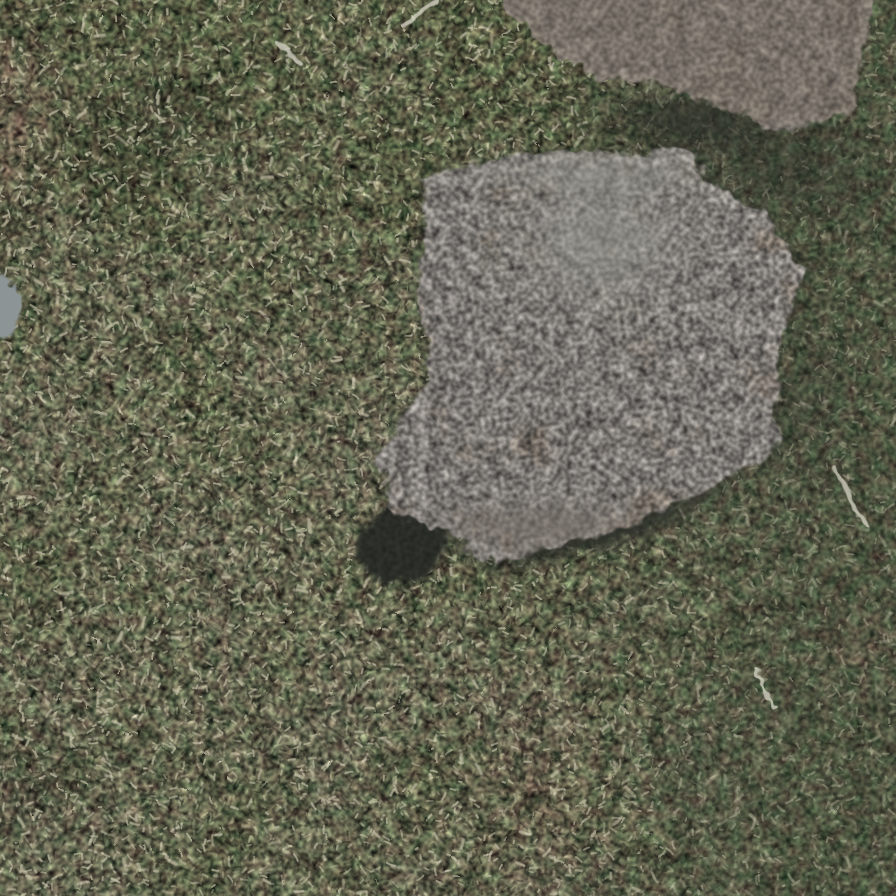
Reproduce this texture procedurally as a WebGL 2 fragment shader.

```glsl
#version 300 es
precision highp float;
uniform vec2 u_resolution;
out vec4 outColor;

const vec3 MOSS = vec3(.345, .365, .265);
const vec3 DRY = vec3(.415, .41, .335);
const vec3 SHADE = vec3(.29, .315, .24);
const vec3 STRAW = vec3(.75, .73, .635);
const vec3 SOIL = vec3(.42, .37, .31);
const vec3 HOLE = vec3(.165, .175, .155);
const vec3 STONE = vec3(.485, .47, .455);
const vec3 PALE = vec3(.565, .565, .54);
const vec3 BROWN = vec3(.455, .42, .38);
const vec3 TWIG = vec3(.8, .79, .73);
const float GRAIN_FREQ = 175.0;
const float GRASS_GRAIN = .72;
const float STONE_GRAIN = .56;
const float EDGE = .003;
const int BLADE_LAYERS = 4;
const int MAIN_COUNT = 15;
const int TOP_COUNT = 8;

// Outlines: main stone first, then the stone at the top border
const vec2 OUTLINE[23] = vec2[23](
  vec2(.475, .805), vec2(.573, .827), vec2(.768, .833), vec2(.80, .79), vec2(.853, .759),
  vec2(.896, .694), vec2(.87, .61), vec2(.865, .495), vec2(.71, .414), vec2(.553, .372),
  vec2(.50, .405), vec2(.436, .427), vec2(.423, .492), vec2(.482, .583), vec2(.469, .661),
  vec2(.53, 1.03), vec2(.612, .948), vec2(.664, .915), vec2(.729, .906), vec2(.807, .883),
  vec2(.866, .854), vec2(.95, .872), vec2(.98, 1.03));

vec3 hash3(vec2 p) {
  vec3 q = fract(p.xyx * vec3(.1031, .1030, .0973));
  q += dot(q, q.yxz + 33.33);
  return fract((q.xxy + q.yzz) * q.zyx);
}

float corner(vec2 cell, vec2 offset) {
  float a = 6.2832 * hash3(cell).x;
  return dot(vec2(cos(a), sin(a)), offset);
}

// Gradient noise
float noise(vec2 p) {
  vec2 i = floor(p), f = fract(p), e = vec2(1, 0);
  vec2 u = f * f * f * (f * (f * 6.0 - 15.0) + 10.0);
  return mix(mix(corner(i, f), corner(i + e, f - e), u.x),
    mix(corner(i + e.yx, f - e.yx), corner(i + 1.0, f - 1.0), u.x), u.y);
}

// Each octave is turned to hide the lattice
float fbm(vec2 p) {
  float sum = 0.0, amp = 1.0;
  for (int i = 0; i < 4; i++) {
    sum += amp * noise(p);
    p = mat2(1.62, 1.22, -1.22, 1.62) * p + 17.3;
    amp *= .6;
  }
  return sum;
}

float segment(vec2 p, vec2 a, vec2 b) {
  vec2 d = b - a;
  return length(p - a - d * clamp(dot(p - a, d) / dot(d, d), 0.0, 1.0));
}

// Signed distance to one run of outline points, negative inside
float polygon(vec2 p, int first, int count) {
  float d = 10.0, side = 1.0;
  for (int i = 0; i < count; i++) {
    vec2 a = OUTLINE[first + i], b = OUTLINE[first + (i + 1) % count];
    d = min(d, segment(p, a, b));
    if ((a.y > p.y) != (b.y > p.y) && p.x < a.x + (b.x - a.x) * (p.y - a.y) / (b.y - a.y)) side = -side;
  }
  return side * d;
}

float blob(vec2 p, float x, float y, float rx, float ry) {
  vec2 q = (p - vec2(x, y)) / vec2(rx, ry);
  return exp(-dot(q, q));
}

// Short scattered blades; x is coverage, y is tone
vec2 blades(vec2 p, float freq, float seed) {
  vec2 g = p * freq, best = vec2(0);
  for (int k = 0; k < 9; k++) {
    vec2 cell = floor(g) + vec2(k % 3 - 1, k / 3 - 1);
    vec3 r = hash3(cell + seed), s = hash3(cell + seed + 71.0);
    float a = 6.2832 * r.z;
    vec2 dir = vec2(cos(a), sin(a)) * mix(.1, .5, s.x), q = g - cell - r.xy;
    q += .4 * dir.yx * vec2(-1, 1) * dot(q, q);
    float cover = smoothstep(.22, .03, segment(q, -dir, dir)) * step(.35, s.z);
    if (cover > best.x) best = vec2(cover, s.y);
  }
  return best;
}

vec3 grassColor(vec2 p, float grain) {
  float broad = fbm(p * 7.0);
  float shade = smoothstep(.52, .95, p.x + .12 * broad);
  float dry = clamp(.55 + .6 * broad - .5 * smoothstep(.55, .95, p.y), 0.0, 1.0);
  vec3 c = mix(mix(MOSS, DRY, dry), SHADE, .8 * shade);
  // Bare soil and dark hollows
  float soil = blob(p, .01, .87, .05, .09) + .6 * blob(p, .96, .28, .04, .03) + .6 * blob(p, .6, .12, .06, .12);
  c = mix(c, SOIL, .8 * min(soil, 1.0));
  float hollow = blob(p, .2, .88, .05, .035) + blob(p, .13, .82, .05, .04) + .7 * blob(p, .03, .12, .06, .06);
  c *= 1.0 - .25 * min(hollow, 1.0);
  c *= 1.0 + mix(1.0, .75, shade) * (GRASS_GRAIN * grain + .38 * fbm(p * 36.0));
  c += .07 * noise(p * 70.0 + 5.0) * vec3(1, -.3, .2);
  for (int i = 0; i < BLADE_LAYERS; i++) {
    vec2 b = blades(p, 70.0 + 17.0 * float(i), 37.0 * float(i));
    vec3 lit = mix(c * 1.25, STRAW, smoothstep(.65, 1.0, b.y));
    c = mix(c, mix(c * .6, lit, smoothstep(.15, .75, b.y)), b.x * mix(.75, .42, shade));
  }
  return c;
}

vec3 stoneColor(vec2 p, float grain, float depth) {
  float pale = blob(p, .67, .73, .09, .07) + .7 * blob(p, .68, .81, .13, .025);
  float ledge = blob(p, .61, .412, .11, .028);
  float top = smoothstep(.84, .87, p.y);
  float brown = smoothstep(.1, .8, fbm(p * 13.0)) + .5 * ledge + .8 * top;
  vec3 c = mix(STONE, BROWN, .8 * min(brown, 1.0));
  c = mix(c, PALE, .7 * min(pale, 1.0));
  float rough = 1.0 - .65 * min(pale + ledge + .7 * top, 1.0);
  c *= 1.0 + rough * (STONE_GRAIN * grain + .3 * fbm(p * 48.0));
  return c * (1.0 + .08 * smoothstep(.018, 0.0, depth));
}

void main() {
  vec2 p = gl_FragCoord.xy / u_resolution;
  vec2 warp = vec2(noise(p * 38.0), noise(p * 38.0 + 50.0)) * .01 + noise(p * 105.0) * .006;
  vec2 w = p + warp;
  vec2 turned = mat2(.8, .6, -.6, .8) * p * GRAIN_FREQ;
  float grain = noise(turned + 40.0) + .7 * noise(turned.yx * .57 + 9.0);
  float mainStone = polygon(w, 0, MAIN_COUNT);
  float stones = min(mainStone, polygon(w, MAIN_COUNT, TOP_COUNT));
  vec3 c = grassColor(p, grain);

  // Pale twigs
  float twig = segment(p + warp * .4, vec2(.931, .477), vec2(.967, .413));
  twig = min(twig, segment(w, vec2(.449, .971), vec2(.488, 1)));
  twig = min(twig, segment(p + warp * .4, vec2(.309, .954), vec2(.335, .928)));
  twig = min(twig, segment(w, vec2(.846, .251), vec2(.866, .212)));
  c = mix(c, TWIG, .85 * smoothstep(.0035, .001, twig));

  // Shadows beside the stones and the hole
  float under = smoothstep(.028, 0.0, mainStone) * blob(p, .68, .405, .17, .09);
  float contact = .25 * smoothstep(.012, 0.0, mainStone);
  float right = .4 * blob(p, .88, .81, .09, .06) + .22 * blob(p, .9, .56, .04, .13);
  float gap = .7 * blob(p, .77, .865, .09, .035);
  c = mix(c, HOLE, min(max(under, contact) + right + gap, .88));
  float hole = length((w - vec2(.449, .39)) / vec2(.049, .042)) - 1.0;
  c = mix(c, HOLE * (1.0 + .25 * grain), smoothstep(.16, -.14, hole));

  // Stones over the ground
  c = mix(c, stoneColor(p, grain, -stones), smoothstep(EDGE, -EDGE, stones));
  float pebble = length((w - vec2(0, .657)) / vec2(.024, .036)) - 1.0;
  c = mix(c, PALE * vec3(.98, 1.03, 1.08), smoothstep(.1, -.1, pebble));
  outColor = vec4(clamp(c, 0.0, 1.0), 1);
}
```
